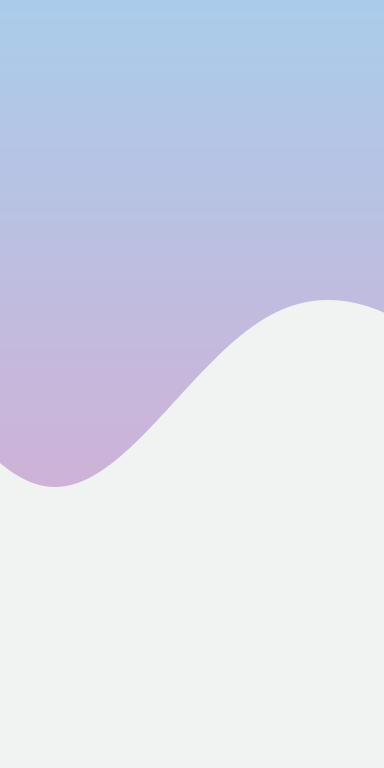
This background is drawn by a Shadertoy shader. Its source:

```glsl
const float PI = 3.14159265;

const vec3 SKY_BLUE = vec3(0.665, 0.802, 0.919);
const vec3 SOFT_LILAC = vec3(0.808, 0.698, 0.845);
const vec3 PALE_GROUND = vec3(0.942, 0.953, 0.949);

// Height of a wave running from a trough to a crest, with a rounder crest
float waveHeight(float x, vec2 trough, vec2 crest) {
    float phase = PI * (x - trough.x) / (crest.x - trough.x);
    float s = sin(phase);
    float swell = mix(trough.y, crest.y, 0.5 - 0.5 * cos(phase));
    return swell + s * s * (0.0188 - 0.0053 * s);
}

// Vertical blend between two heights
vec3 verticalGradient(float y, float bottom, float top, vec3 low, vec3 high) {
    return mix(low, high, clamp((y - bottom) / (top - bottom), 0.0, 1.0));
}

// Coverage of the region below zero, softened over one pixel
float coverage(float signedDistance) {
    float edge = length(vec2(dFdx(signedDistance), dFdy(signedDistance)));
    return clamp(0.5 - signedDistance / max(edge, 1e-6), 0.0, 1.0);
}

void mainImage(out vec4 fragColor, in vec2 fragCoord) {
    vec2 uv = fragCoord / iResolution.xy;
    vec2 trough = vec2(0.1432, 0.3659);
    vec2 crest = vec2(0.8541, 0.6094);

    // Sky behind the wave
    vec3 color = verticalGradient(uv.y, trough.y, 1.0, SOFT_LILAC, SKY_BLUE);

    // Pale ground below the wave
    float ground = coverage(uv.y - waveHeight(uv.x, trough, crest));
    color = mix(color, PALE_GROUND, ground);

    fragColor = vec4(color, 1.0);
}
```
